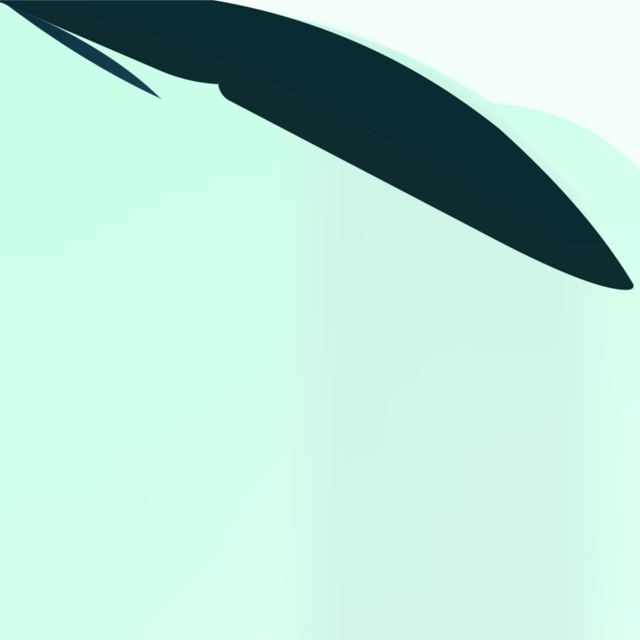
Write a Shadertoy shader that draws this background.

```glsl
// A long dark leaf and a thin blade sweep across pale mint, with a white corner above.

// Approximate signed distance to a quadratic arc running left to right,
// positive underneath it (y points down).
float below(vec2 p, vec2 a, vec2 b, vec2 c) {
    vec2 start = b - a, bend = a - 2.0 * b + c;
    float dx = p.x - a.x;
    float root = sqrt(max(start.x * start.x + bend.x * dx, 0.0));
    float t = clamp(dx / max(start.x + root, 1e-5), 0.0, 1.0);
    float y = a.y + t * (2.0 * start.y + bend.y * t);
    vec2 tangent = start + bend * t;
    return (p.y - y) * tangent.x / max(length(tangent), 1e-5);
}

float leafTop(vec2 p) {
    vec2 shoulder = vec2(0.781, 0.202);
    return p.x < shoulder.x
        ? below(p, vec2(0.332, 0.0), vec2(0.582, 0.042), shoulder)
        : below(p, shoulder, vec2(0.919, 0.326), vec2(0.99, 0.445));
}

float leafBottom(vec2 p) {
    vec2 root = vec2(0.0, 0.003), lobe = vec2(0.247, 0.109);
    vec2 notch = vec2(0.341, 0.1315), heel = vec2(0.362, 0.159);
    vec2 belly = vec2(0.781, 0.378), tip = vec2(0.979, 0.453);
    if (p.x < lobe.x) return below(p, root, 0.5 * (root + lobe), lobe);
    if (p.x < notch.x) return below(p, lobe, vec2(0.293, 0.129), notch);
    if (p.x < heel.x) return below(p, notch, vec2(0.344, 0.151), heel);
    if (p.x < belly.x) return below(p, heel, 0.5 * (heel + belly), belly);
    if (p.x < tip.x) return below(p, belly, vec2(0.926, 0.453), tip);
    return below(p, tip, vec2(0.99, 0.453), vec2(0.99, 0.445));
}

// Lower border of the white corner
float cornerEdge(vec2 p) {
    vec2 dip = vec2(0.768, 0.161);
    return p.x < dip.x
        ? below(p, vec2(0.312, 0.0), vec2(0.586, 0.036), dip)
        : below(p, dip, vec2(0.914, 0.171), vec2(1.0, 0.267));
}

float thinBlade(vec2 p) {
    vec2 base = vec2(0.006, 0.004), tip = vec2(0.251, 0.154);
    float top = below(p, base, vec2(0.169, 0.072), tip);
    float bottom = below(p, base, vec2(0.130, 0.098), tip);
    return min(min(top, -bottom), tip.x - p.x);
}

// Soft wash of layered sines
float wash(vec2 p) {
    float sum = 0.0, weight = 0.5;
    for (int i = 0; i < 4; i++) {
        p = mat2(0.8, 0.6, -0.6, 0.8) * p * 1.8 + 1.3;
        sum += weight * sin(p.x + 1.5 * sin(p.y)) * cos(p.y);
        weight *= 0.5;
    }
    return sum;
}

void mainImage(out vec4 fragColor, in vec2 fragCoord) {
    vec2 p = fragCoord / iResolution.xy;
    p.y = 1.0 - p.y;
    float pixel = 1.0 / min(iResolution.x, iResolution.y);

    // Mint ground, paler towards the lower right
    vec3 color = mix(vec3(0.79, 1.0, 0.915), vec3(0.86, 1.0, 0.94),
                     smoothstep(0.0, 1.8, p.x * 0.7 + p.y));
    color += vec3(0.009, 0.001, 0.004) * wash(p * vec2(2.5, 4.0));

    // White corner
    float corner = smoothstep(pixel, -pixel, cornerEdge(p));
    color = mix(color, vec3(0.955, 1.0, 0.985), corner);

    // Faint grey shade along the upper side of the leaf
    float top = leafTop(p);
    float shade = smoothstep(-0.022, -0.004, top)
                * smoothstep(0.42, 0.55, p.x) * smoothstep(0.98, 0.86, p.x);
    color = mix(color, vec3(0.80, 0.92, 0.88), shade * mix(0.45, 0.25, corner));

    // Leaf with two tones parted by a dim rib
    float leaf = min(min(top, -leafBottom(p)), 0.99 - p.x);
    float rib = below(p, vec2(0.13, 0.02), vec2(0.443, 0.098), vec2(0.885, 0.378));
    vec3 leafColor = mix(vec3(0.036, 0.17, 0.205), vec3(0.055, 0.172, 0.19),
                         smoothstep(-0.02, 0.01, rib));
    leafColor -= 0.012 * smoothstep(0.003, 0.0, abs(rib));
    leafColor = mix(vec3(0.03, 0.16, 0.16), leafColor, smoothstep(0.0, 0.005, leaf));
    color = mix(color, leafColor, smoothstep(-pixel, pixel, leaf));

    // Thin blue blade
    vec3 bladeColor = mix(vec3(0.05, 0.18, 0.24), vec3(0.09, 0.25, 0.32), p.x * 4.0);
    color = mix(color, bladeColor, smoothstep(-pixel, pixel, thinBlade(p)));

    fragColor = vec4(color, 1.0);
}
```
